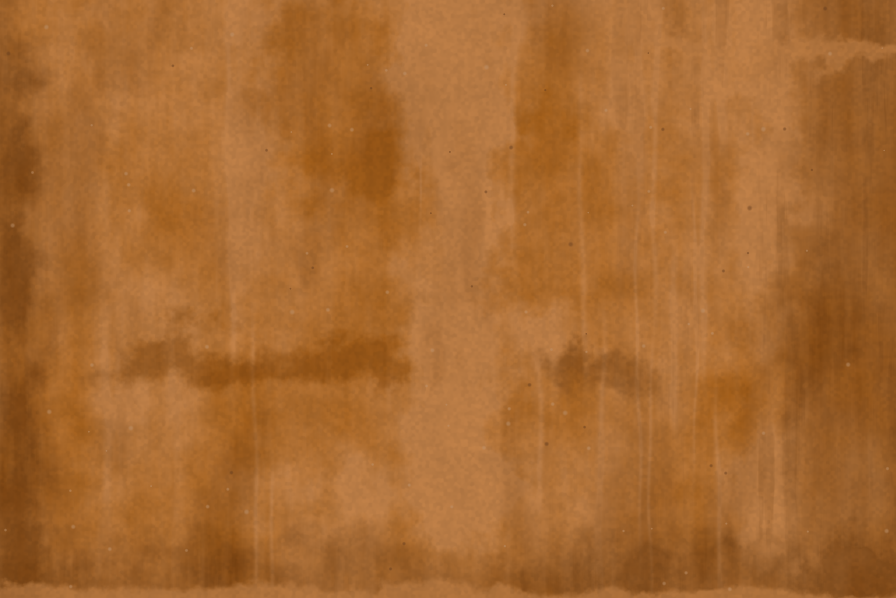
Reproduce this texture procedurally as a Shadertoy shader.

```glsl
float hash(vec2 c) {
    return fract(sin(dot(c, vec2(127.1, 311.7))) * 43758.5);
}

// Smooth cellular noise: each cell's value fades into its neighbours
float patches(vec2 p) {
    vec2 cell = floor(p), f = p - cell;
    float sum = 0.0, total = 0.0;
    for (int j = -1; j <= 1; j++)
    for (int i = -1; i <= 1; i++) {
        vec2 o = vec2(i, j), c = cell + o;
        vec2 d = o + 0.2 + 0.6 * vec2(hash(c + 5.3), hash(c + 17.9)) - f;
        float w = exp(-5.0 * dot(d, d));
        sum += w * hash(c);
        total += w;
    }
    return sum / total;
}

// Layered patches, centred on zero
float clouds(vec2 p) {
    float sum = 0.0, amp = 0.5;
    for (int i = 0; i < 5; i++) {
        sum += amp * (patches(p) - 0.5);
        p = p * 2.03 + 11.7;
        amp *= 0.55;
    }
    return sum;
}

float softBox(vec2 p, vec2 centre, vec2 halfSize, float blur) {
    vec2 s = 1.0 - smoothstep(-blur, blur, abs(p - centre) - halfSize);
    return s.x * s.y;
}

// Thin runs of pale wash, denser towards the right
float drips(vec2 p) {
    float sum = 0.0;
    for (int i = 0; i < 20; i++) {
        float k = float(i), h = hash(vec2(k, 3.0));
        float x = i < 10 ? 1.05 + 0.2 * h : 0.08 + 0.95 * h;
        x += 0.004 * sin(p.y * 9.0 + k) + 0.0015 * sin(p.y * 31.0 + 2.0 * k);
        float width = 0.002 + 0.005 * hash(vec2(k, 7.0));
        float middle = hash(vec2(k, 11.0));
        float span = 0.15 + 0.3 * hash(vec2(k, 13.0));
        float reach = 1.0 - smoothstep(0.4 * span, span, abs(p.y - middle));
        sum += reach * exp(-pow((p.x - x) / width, 2.0));
    }
    return min(sum, 1.0);
}

// Sparse small flecks, returned as coverage and a random tint
vec2 flecks(vec2 p) {
    vec2 cell = floor(p);
    vec2 spot = 0.25 + 0.5 * vec2(hash(cell + 2.0), hash(cell + 9.0));
    float r = 0.04 + 0.08 * hash(cell + 23.0);
    float cover = 1.0 - smoothstep(0.3 * r, 1.5 * r, length(p - cell - spot));
    return vec2(cover * step(0.9, hash(cell + 41.0)), hash(cell + 57.0));
}

void mainImage(out vec4 fragColor, in vec2 fragCoord) {
    vec2 p = fragCoord / iResolution.y;
    float right = iResolution.x / iResolution.y;
    vec2 q = p + 0.13 * vec2(clouds(p * 13.0), clouds(p * 13.0 + 31.0));
    float streak = clouds(vec2(p.x * 26.0, p.y * 2.2));
    float mottle = clouds(p * 24.0 + 8.0);
    float grain = patches(p * 170.0) - 0.5;

    // Pale wash against bare ochre
    float wash = 0.54 + 1.5 * clouds(p * vec2(6.0, 4.0) + 3.0);
    wash += 0.8 * streak + 0.45 * mottle;
    wash += 0.5 * softBox(q, vec2(0.77, 0.6), vec2(0.08, 0.5), 0.035);
    wash += 0.45 * softBox(q, vec2(0.86, 0.43), vec2(0.1, 0.05), 0.035);
    wash += 0.4 * softBox(q, vec2(0.63, 0.19), vec2(0.23, 0.05), 0.04);
    wash += 0.35 * softBox(q, vec2(0.3, 0.85), vec2(0.14, 0.2), 0.05);
    wash += 0.35 * softBox(q, vec2(1.28, 0.55), vec2(0.04, 0.5), 0.03);
    wash -= 0.6 * softBox(q, vec2(0.56, 0.84), vec2(0.1, 0.16), 0.04);
    wash -= 0.45 * softBox(q, vec2(0.45, 0.4), vec2(0.25, 0.03), 0.02);
    wash -= 0.4 * softBox(q, vec2(0.98, 0.66), vec2(0.12, 0.16), 0.05);
    wash += 0.4 * drips(p);

    // Damp, darker zones
    float damp = 0.5 * smoothstep(0.02, 0.25, clouds(p * vec2(7.0, 3.5) + 60.0));
    damp += 0.6 * softBox(q, vec2(0.43, 0.4), vec2(0.25, 0.028), 0.02);
    damp += 0.3 * softBox(q, vec2(0.25, 0.4), vec2(0.05, 0.025), 0.025);
    damp += 0.9 * softBox(q, vec2(0.99, 0.385), vec2(0.08, 0.022), 0.018);
    damp += 0.9 * smoothstep(right - 0.22, right - 0.1, q.x);
    damp += 1.2 * (1.0 - smoothstep(0.0, 0.09, q.x));
    damp += 1.0 * (1.0 - smoothstep(0.03, 0.12, q.y));
    damp += 0.6 * smoothstep(0.03, 0.2, streak) * smoothstep(0.8, 1.3, p.x);
    damp *= 1.0 + 1.2 * mottle - 0.8 * streak;

    // Pale bar at the upper right and ledge along the foot
    float bar = softBox(q, vec2(1.33, 0.905), vec2(0.21, 0.02), 0.012);
    float ledge = 1.0 - smoothstep(0.008, 0.022, p.y + 0.05 * clouds(p * 14.0));
    float cover = max(0.85 * bar, 0.9 * ledge);
    wash = mix(wash, 0.9, cover);
    damp *= 1.0 - 0.8 * cover;

    vec3 ochre = vec3(0.64, 0.38, 0.125), pale = vec3(0.72, 0.48, 0.268);
    vec3 col = mix(ochre, pale, clamp(wash, -0.15, 1.0));
    col *= 1.0 - vec3(0.155, 0.19, 0.28) * clamp(damp, 0.0, 1.7);
    col *= 1.0 + 0.075 * grain + 0.07 * mottle;

    vec2 fleck = flecks(p * 30.0);
    vec3 fleckTint = mix(vec3(0.4, 0.24, 0.12), vec3(0.74, 0.57, 0.42), step(0.25, fleck.y));
    col = mix(col, fleckTint, 0.5 * fleck.x);
    fragColor = vec4(col, 1.0);
}
```
